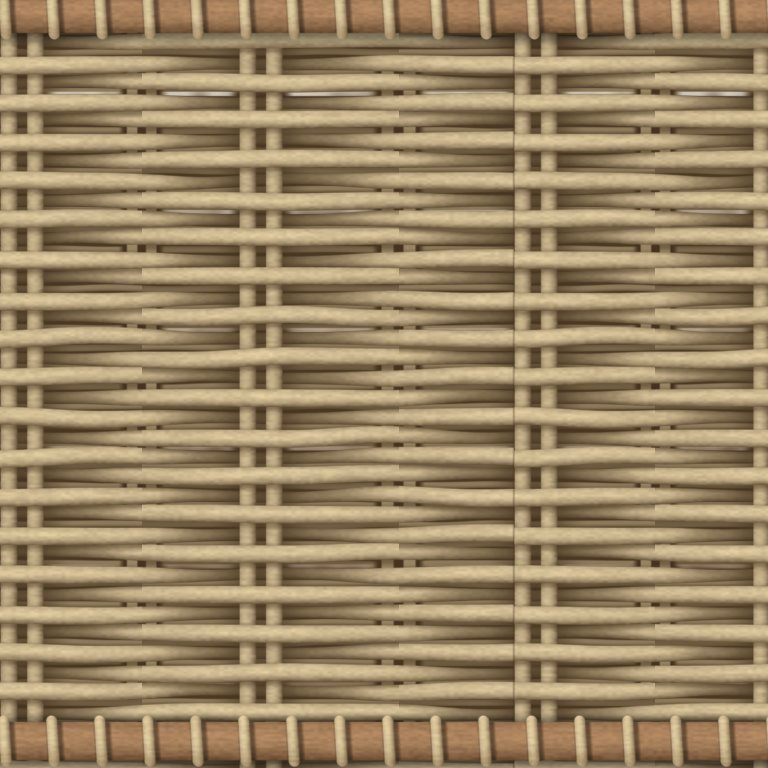
A Shadertoy shader for this texture:

```glsl
float hash(vec2 p) {
    return fract(sin(dot(p, vec2(127.1, 311.7))) * 43758.5);
}

float noise(vec2 p) {
    vec2 i = floor(p), f = fract(p);
    f = f * f * (3.0 - 2.0 * f);
    return mix(mix(hash(i), hash(i + vec2(1, 0)), f.x),
               mix(hash(i + vec2(0, 1)), hash(i + vec2(1, 1)), f.x), f.y);
}

// Smooth coverage of a shape from its signed distance
float cover(float d, float aa) {
    return smoothstep(aa, -aa, d);
}

// Brightness across a round cane, k from -1 (lit side) to 1
float roundShade(float k) {
    k = (clamp(k, -1.0, 1.0) + 0.25) / 1.25;
    return 1.0 - 0.72 * k * k;
}

// Offset from the nearest rod of one of the two interleaved sets
float rodOffset(float row, float x, float set) {
    float r = row - 0.5 * set;
    float i = floor(r + 0.5);
    return r - i + 0.07 * (hash(vec2(i, set)) - 0.5)
         + 0.12 * (noise(vec2(x * 8.0, i * 7.0 + set * 3.0)) - 0.5);
}

void mainImage(out vec4 fragColor, in vec2 fragCoord) {
    vec2 uv = fragCoord / iResolution.xy;
    float v = 1.0 - uv.y;
    float px = 1.0 / iResolution.y;
    float row = (v - 0.0807) * 19.5;
    float aa = 19.5 * px;

    // Weave phase: whole numbers lie on the stake pairs
    float x = mod(uv.x, 0.669);
    float a = mod(uv.x - 0.029, 0.669);
    float s = a < 0.311 ? a / 0.311 : 1.0 + (a - 0.311) / 0.358;
    float depth = cos(3.14159 * s);
    float near = a < 0.1555 ? a : (a < 0.49 ? a - 0.311 : a - 0.669);
    float mid = abs(fract(s) - 0.5);
    float frontSet = depth > 0.0 ? 0.0 : 1.0;
    float z = abs(depth);
    float grain = 0.12 * (noise(vec2(uv.x * 170.0, v * 330.0)) - 0.5)
                + 0.10 * (noise(vec2(uv.x * 35.0, v * 240.0)) - 0.5);

    // Thin canes deep in the gaps
    float slot = floor(row * 2.0);
    float d = (fract(row * 2.0) - 0.5) * 0.5 + 0.06 * (noise(vec2(x * 14.0, slot)) - 0.5);
    float shade = mix(0.04, 0.48 * roundShade(d / 0.1), cover(abs(d) - 0.085, aa));

    // Rear stakes seen through some gaps
    if (mod(slot, 3.0) < 2.0) {
        float peg = abs(mid - 0.04);
        float pegShade = 0.55 * cover(peg - 0.022, 4.0 * px);
        shade = mix(shade, pegShade, smoothstep(0.1, 0.07, mid));
    }

    // Daylight slits on every third row, fading downward
    float slit = abs(fract((row - 0.81) / 3.0 + 0.5) - 0.5) * 3.0;
    float light = cover(slit - 0.055, aa) * smoothstep(0.07, 0.12, mid)
                * smoothstep(0.028, 0.045, abs(near))
                * (1.0 - 0.75 * v) * (0.5 + 0.5 * noise(vec2(x * 50.0, row)));

    // Rods passing behind the stakes
    d = rodOffset(row, x, 1.0 - frontSet);
    float radius = mix(0.21, 0.14, smoothstep(0.0, 1.0, z));
    float body = (roundShade(d / radius) + grain) * mix(0.92, 0.38, smoothstep(0.0, 1.0, z));
    float mask = cover(abs(d) - radius, aa);
    shade = mix(shade, body, mask);
    light *= 1.0 - mask;
    shade *= mix(0.4, 1.0, smoothstep(0.015, 0.07, abs(near)));

    // Paired upright stakes
    float across = (abs(near) - 0.0172) * sign(near);
    mask = cover(abs(across) - 0.0108, px);
    shade = mix(shade, 0.85 * roundShade(across / 0.0108) + grain, mask);
    light *= 1.0 - mask;

    // Rods passing in front, with the shadow they drop
    d = rodOffset(row, x, frontSet);
    radius = mix(0.21, 0.225, z);
    shade *= 1.0 - 0.45 * smoothstep(0.38, 0.18, abs(d - 0.06));
    body = (roundShade(d / radius) + grain) * mix(0.92, 0.98, z);
    mask = cover(abs(d) - radius, aa);
    shade = mix(shade, body, mask);
    light *= 1.0 - mask;

    // Panel seam
    shade *= 1.0 - 0.35 * smoothstep(0.0025, 0.0, abs(uv.x - 0.669));

    vec3 col = mix(vec3(0.27, 0.20, 0.12), vec3(0.86, 0.78, 0.61), shade);
    col = mix(col, mix(vec3(0.92, 0.91, 0.87), vec3(0.78, 0.62, 0.53), v), light);

    // Top and bottom rails bound with rings
    for (int i = 0; i < 2; i++) {
        float h = v - (i == 0 ? 0.018 : 0.965);
        col *= 1.0 - 0.4 * smoothstep(0.042, 0.024, abs(h - 0.003));
        float tone = roundShade(h / 0.025) + 1.5 * grain;
        vec3 rail = mix(vec3(0.30, 0.20, 0.12), vec3(0.68, 0.52, 0.37), tone);

        float rx = (fract(uv.x * 16.0 + 0.396) - 0.5) / 16.0 - 0.06 * h;
        float ring = length(vec2(rx, max(abs(h) - 0.026, 0.0))) - 0.0073;
        rail *= 1.0 - 0.4 * smoothstep(0.006, 0.0, abs(rx - 0.003) - 0.0073);
        col = mix(col, rail, cover(abs(h) - 0.025, px));

        float ringTone = roundShade(rx / 0.0073) * (1.0 - 0.35 * smoothstep(0.0, 0.034, h));
        vec3 cane = mix(vec3(0.36, 0.27, 0.17), vec3(0.86, 0.78, 0.61), ringTone + grain);
        col = mix(col, cane, cover(ring, px));
    }
    fragColor = vec4(clamp(col, 0.0, 1.0), 1.0);
}
```
